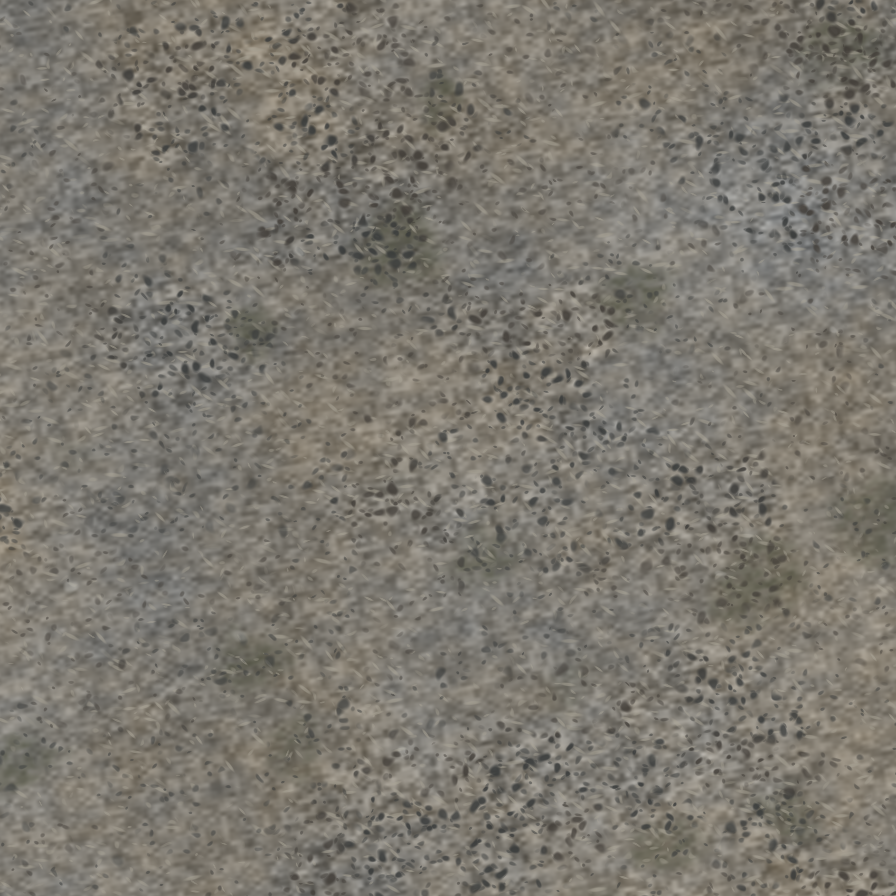
This texture is drawn by a three.js fragment shader. Its source:

```glsl
// Dry, trampled ground seen from above: soft grey-brown soil with fine grain,
// clustered dark specks, pale straw flecks, dim green tufts and rare pebbles.
// Value noise tints the soil; jittered cells scatter soft ellipses over it.
varying vec2 vUv;

const vec3 SOIL = vec3(0.499, 0.484, 0.453);
const vec3 WARM_TINT = vec3(0.020, 0.002, -0.024);
const vec3 SPECK = vec3(0.255, 0.238, 0.218);
const vec3 COOL_SPECK = vec3(0.215, 0.225, 0.225);
const vec3 TUFT = vec3(0.275, 0.280, 0.215);
const vec3 STRAW = vec3(0.665, 0.645, 0.590);
const vec3 PEBBLE = vec3(0.80, 0.80, 0.78);

float hash(vec2 p) {
  vec3 q = fract(vec3(p.xyx) * 0.1031);
  q += dot(q, q.yzx + 33.33);
  return fract((q.x + q.y) * q.z);
}

vec2 hash2(vec2 p) {
  return vec2(hash(p), hash(p + 57.3));
}

vec2 turn(vec2 p, float angle) {
  float c = cos(angle), s = sin(angle);
  return vec2(c * p.x + s * p.y, c * p.y - s * p.x);
}

float noise(vec2 p) {
  vec2 cell = floor(p), f = fract(p);
  f = f * f * (3.0 - 2.0 * f);
  float low = mix(hash(cell), hash(cell + vec2(1.0, 0.0)), f.x);
  float high = mix(hash(cell + vec2(0.0, 1.0)), hash(cell + 1.0), f.x);
  return mix(low, high, f.y);
}

float fbm(vec2 p) {
  float sum = 0.0, weight = 0.5;
  for (int i = 0; i < 4; i++) {
    sum += weight * noise(p);
    p = turn(p, 0.6) * 2.03 + 17.0;
    weight *= 0.5;
  }
  return sum / 0.9375;
}

// Coverage of soft ellipses, one per jittered cell; size is in cells.
float scatter(vec2 uv, float cells, vec2 size, float tilt, float spread,
              float density, float seed) {
  vec2 p = uv * cells;
  vec2 home = floor(p);
  float cover = 0.0;
  for (int y = -1; y <= 1; y++) {
    for (int x = -1; x <= 1; x++) {
      vec2 cell = home + vec2(float(x), float(y));
      vec2 id = cell + seed + 40.0;
      vec2 center = cell + 0.1 + 0.8 * hash2(id);
      vec2 traits = hash2(id + 131.7);
      float angle = tilt + spread * (traits.x - 0.5);
      float scale = mix(0.6, 1.25, traits.y);
      float d = length(turn(p - center, angle) / (size * scale));
      float present = smoothstep(0.0, 0.15, density - hash(id + 271.9));
      cover = max(cover, present * (1.0 - smoothstep(0.35, 1.0, d)));
    }
  }
  return cover;
}

void main() {
  vec2 uv = vUv;
  vec2 wobble = vec2(noise(uv * 95.0 + 11.0), noise(uv * 95.0 + 83.0)) - 0.5;
  vec2 rough = uv + 0.006 * wobble;

  // Broad patches of light, hue and clutter
  float patches = fbm(uv * 4.0 + 5.0) - 0.5;
  float warmth = fbm(uv * 5.5 + 31.0) - 0.5;
  float clutter = smoothstep(0.48, 0.72, fbm(uv * vec2(5.0, 6.5) + 62.0));

  // Soil with slightly flattened grain at three scales
  float coarse = noise(turn(uv, 0.2) * vec2(42.0, 58.0) + 9.0) - 0.5;
  float medium = noise(turn(rough, 0.35) * vec2(85.0, 120.0) + 23.0) - 0.5;
  float fine = noise(turn(uv, 0.15) * vec2(150.0, 205.0) + 47.0) - 0.5;
  float grain = 0.065 * coarse + 0.13 * medium + 0.17 * fine;
  float contrast = 0.85 + 0.4 * clutter;
  vec3 color = SOIL + 0.11 * patches + grain * contrast;
  color += WARM_TINT * (3.0 * warmth + 0.8 * coarse);

  // Ragged green tufts
  vec2 ragged = uv + 0.06 * (vec2(fbm(uv * 18.0), fbm(uv * 18.0 + 40.0)) - 0.5);
  float tuft = scatter(ragged, 5.0, vec2(0.30, 0.25), 0.0, 3.0, 0.42, 7.0);
  color = mix(color, TUFT, tuft * (0.38 + 0.6 * medium));

  // Pale straw lying mostly along one direction
  float straw = scatter(uv, 58.0, vec2(0.62, 0.15), -0.3, 1.3,
                        0.22 + 0.25 * clutter, 211.0);
  float chaff = scatter(rough, 95.0, vec2(0.50, 0.22), -0.2, 2.2, 0.24, 317.0);
  color = mix(color, STRAW, max(0.55 * straw, 0.42 * chaff));

  // Dark specks, thicker in clutter and tufts
  float crowd = clutter + 0.5 * tuft;
  float large = scatter(rough, 62.0, vec2(0.48, 0.36), 0.0, 3.0,
                        0.12 + 0.40 * crowd, 419.0);
  float small = scatter(rough, 108.0, vec2(0.50, 0.34), 0.0, 2.0,
                        0.20 + 0.22 * crowd, 523.0);
  vec3 speckColor = mix(SPECK, COOL_SPECK, smoothstep(0.4, 0.65, noise(uv * 14.0)));
  color = mix(color, speckColor, max((0.55 + 0.3 * clutter) * large, 0.5 * small));

  // Rare bright pebbles
  float pebble = scatter(rough, 22.0, vec2(0.22, 0.16), 0.3, 2.0, 0.035, 631.0);
  color = mix(color, PEBBLE, min(1.0, 3.0 * pebble));

  gl_FragColor = vec4(clamp(color, 0.0, 1.0), 1.0);
}
```
